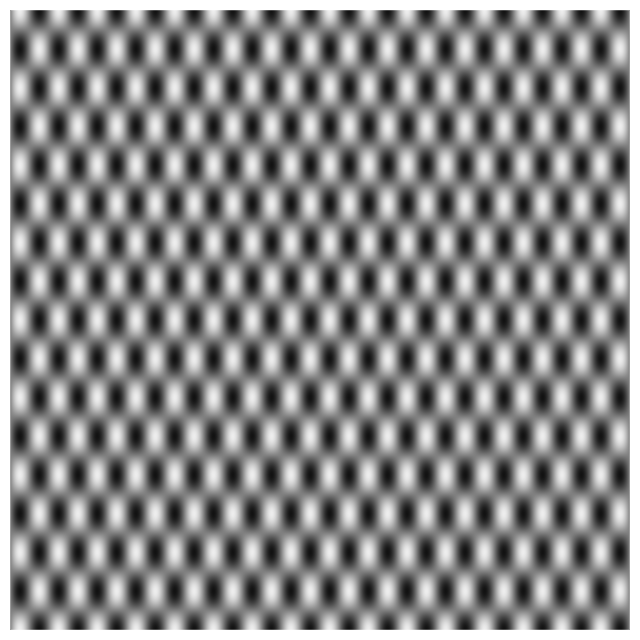
This pattern is drawn by a three.js fragment shader. Its source:

```glsl
varying vec2 vUv;

const float TAU = 6.2831853;

// Antialiased mask of a centred square panel inset by a margin
float panelMask(vec2 p, float margin, float blur) {
  vec2 d = abs(p - 0.5) - (0.5 - margin);
  return 1.0 - smoothstep(-blur, blur, max(d.x, d.y));
}

// Product of two perpendicular waves, from -1 to 1
float standingWave(vec2 p, vec2 cycles) {
  vec2 phase = TAU * cycles * p;
  return sin(phase.x) * cos(phase.y);
}

void main() {
  const float margin = 0.016;
  const vec2 cycles = vec2(16.0, 8.0);
  const float midGrey = 0.5;
  const float contrast = 0.43;
  const vec3 paper = vec3(1.0);

  // Soft checkered cells across the panel
  vec2 panelUv = (vUv - margin) / (1.0 - 2.0 * margin);
  float tone = midGrey + contrast * standingWave(panelUv, cycles);

  // White border
  float inside = panelMask(vUv, margin, 0.001);
  gl_FragColor = vec4(mix(paper, vec3(tone), inside), 1.0);
}
```
